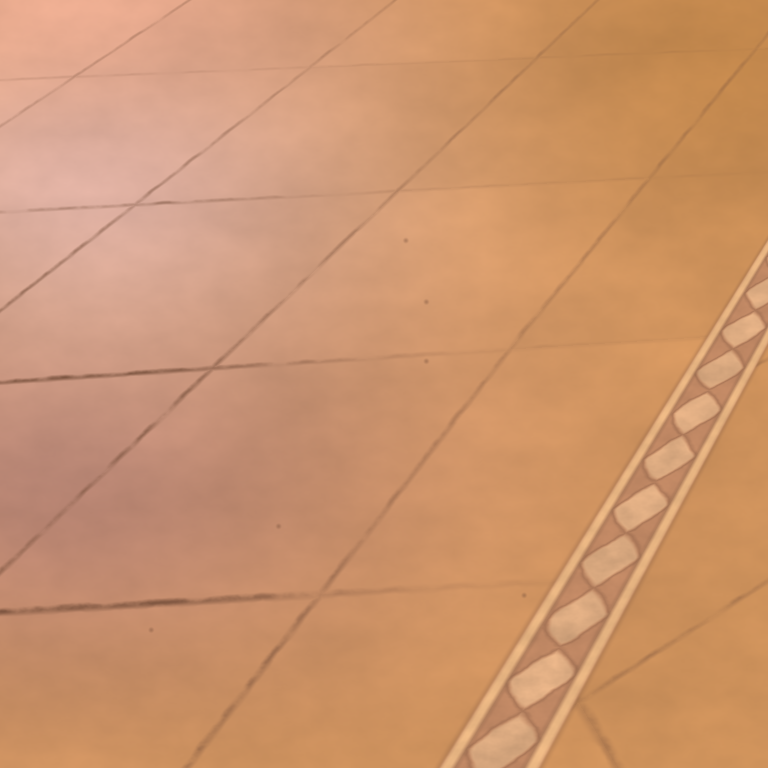
Reproduce this texture procedurally as a WebGL 1 fragment shader.

```glsl
precision highp float;

// Worn terracotta floor seen at a slant, crossed by a border of pale diamonds.
// A projective map takes canvas points to tile units; joints, rails and stones
// are distances in those units, tinted by soft light and gradient noise.

uniform vec2 u_resolution;

// Floor projection, canvas units with y pointing down
const vec2 FLOOR_ORIGIN = vec2(0.518, 0.249);
const vec2 FLOOR_ACROSS = vec2(0.346, -0.012);
const vec2 FLOOR_ALONG = vec2(-0.280, 0.163);
const vec2 FLOOR_DEPTH = vec2(0.0214, -0.141);

// Sizes in tile units
const float JOINT_WIDTH = 0.016;
const float TILE_DRIFT = 0.032;                // uneven laying of the near tiles
const vec2 BORDER_LEFT = vec2(1.665, 0.033);   // offset, drift along the floor
const vec2 BORDER_WIDTH = vec2(0.217, 0.022);
const float STONE_STEP = 0.2045;
const float STONE_PHASE = 0.777;
const vec2 STONE_HALF = vec2(0.35, 0.50);
const vec2 DIAGONAL_OFFSET = vec2(4.53, 0.47); // joints of the turned tiles

const vec3 TAN = vec3(0.820, 0.580, 0.360);
const vec3 OCHRE = vec3(0.765, 0.530, 0.290);
const vec3 PINK = vec3(0.870, 0.690, 0.635);
const vec3 ROSE = vec3(0.720, 0.515, 0.450);
const vec3 PEACH = vec3(0.910, 0.665, 0.570);
const vec3 JOINT = vec3(0.460, 0.310, 0.230);
const vec3 BORDER_CLAY = vec3(0.750, 0.530, 0.390);
const vec3 STONE = vec3(0.870, 0.675, 0.510);
const vec3 RAIL = vec3(0.910, 0.710, 0.510);

float hash(vec2 p) {
  return fract(sin(dot(p, vec2(127.1, 311.7))) * 43758.55);
}

float corner(vec2 cell, vec2 offset) {
  float angle = 6.2832 * hash(cell);
  return dot(vec2(cos(angle), sin(angle)), offset);
}

float gradientNoise(vec2 p) {
  vec2 i = floor(p), f = fract(p), e = vec2(1.0, 0.0);
  vec2 u = f * f * f * (f * (f * 6.0 - 15.0) + 10.0);
  return mix(mix(corner(i, f), corner(i + e, f - e), u.x),
             mix(corner(i + e.yx, f - e.yx), corner(i + 1.0, f - 1.0), u.x), u.y);
}

float fbm(vec2 p) {
  float sum = 0.0, amp = 0.6;
  for (int i = 0; i < 4; i++) {
    sum += amp * gradientNoise(p);
    p = p * 2.03 + 7.3;
    amp *= 0.5;
  }
  return sum;
}

// Solves the projection for (across, along) tile coordinates
vec2 toFloor(vec2 p) {
  vec2 a = FLOOR_ACROSS - FLOOR_DEPTH.x * p;
  vec2 b = FLOOR_ALONG - FLOOR_DEPTH.y * p;
  vec2 r = p - FLOOR_ORIGIN;
  return vec2(r.x * b.y - b.x * r.y, a.x * r.y - r.x * a.y) / (a.x * b.y - b.x * a.y);
}

float glow(vec2 p, vec2 center, vec2 radius) {
  vec2 d = (p - center) / radius;
  return exp(-dot(d, d));
}

float band(float x, float halfWidth, float soft) {
  return 1.0 - smoothstep(halfWidth - soft, halfWidth + soft, abs(x));
}

vec2 joints(vec2 t, float soft) {
  vec2 d = abs(fract(t + 0.5) - 0.5);
  return 1.0 - smoothstep(vec2(0.0), vec2(JOINT_WIDTH + soft), d);
}

// Border: s runs 0 to 1 between its outer edges
vec3 borderColor(float s, float along, float grain, float soft) {
  float row = along / STONE_STEP - STONE_PHASE + 0.5;
  float worn = hash(vec2(floor(row), 3.0));
  vec2 q = abs(vec2(s - 0.5, fract(row) - 0.5)) / STONE_HALF;
  float edge = pow(dot(pow(q, vec2(1.2)), vec2(1.0)), 0.833) - 0.92 + 0.2 * grain;
  vec3 col = BORDER_CLAY * (1.0 + 0.1 * grain);
  col = mix(col, JOINT, 0.3 * band(edge - 0.07, 0.05, 0.08 + soft));
  vec3 stone = STONE * (0.97 + 0.05 * worn + 0.16 * grain);
  col = mix(col, stone, 1.0 - smoothstep(-0.12 - soft, 0.05 + soft, edge));
  float fromEdge = min(s, 1.0 - s);
  col = mix(col, RAIL * (1.0 + 0.1 * grain), band(fromEdge - 0.075, 0.065, 0.035 + soft));
  return mix(col, JOINT, 0.42 * band(fromEdge - 0.155, 0.015, 0.035 + soft));
}

void main() {
  vec2 p = gl_FragCoord.xy / u_resolution;
  p.y = 1.0 - p.y;
  float soft = 3.0 / min(u_resolution.x, u_resolution.y);
  vec2 t = toFloor(p);
  float cloud = fbm(p * vec2(4.0, 7.0) + 2.0);
  float grain = fbm(p * vec2(26.0, 38.0));

  // Broad light: tan at right, pink sheen at left
  vec3 col = mix(TAN, OCHRE, 0.85 * glow(p, vec2(0.95, 0.06), vec2(0.38, 0.22)));
  col = mix(col, ROSE, 0.95 * glow(p, vec2(0.04, 0.63), vec2(0.52, 0.28)));
  col = mix(col, PINK, glow(p, vec2(0.10, 0.24), vec2(0.42, 0.26)));
  col = mix(col, PEACH, 0.8 * glow(p, vec2(0.10, 0.0), vec2(0.38, 0.14)));

  // Tile tint, mottling and sparse specks
  float s = (t.x - BORDER_LEFT.x - BORDER_LEFT.y * t.y) / (BORDER_WIDTH.x + BORDER_WIDTH.y * t.y);
  float beyond = step(0.5, s);
  vec2 turned = (vec2(t.x + t.y, t.y - t.x) - DIAGONAL_OFFSET) * 0.7071;
  vec2 laid = t - TILE_DRIFT * max(t.x, 0.0) * max(t.y - 0.9, 0.0);
  vec2 tile = mix(laid, turned, beyond);
  col *= 1.0 + 0.035 * (hash(floor(tile) + 5.0) - 0.5) + 0.11 * cloud + 0.035 * grain;
  vec2 speckCell = floor(p * 24.0);
  vec2 speckAt = 0.25 + 0.5 * vec2(hash(speckCell + 9.0), hash(speckCell + 17.0));
  float speck = step(0.99, hash(speckCell)) * band(length(fract(p * 24.0) - speckAt), 0.06, 0.06);
  col = mix(col, JOINT, 0.4 * speck);

  // Joints fade toward the right and the far side, and break where worn
  float near = smoothstep(0.0, 0.5, p.y);
  float left = 1.0 - smoothstep(0.15, 0.62, p.x);
  vec2 strength = vec2(0.24 + 0.22 * near * left, 0.09 + 0.55 * near * left);
  strength = mix(strength, vec2(0.28), beyond) * clamp(0.9 + 1.8 * grain + 0.8 * cloud, 0.2, 1.4);
  vec2 line = joints(tile + 0.012 * grain, soft) * strength;
  col = mix(col, JOINT, max(line.x, line.y));

  // Border with a thin shadow along both sides
  float side = abs(s - 0.5) - 0.5;
  col = mix(col, JOINT, 0.3 * band(side, 0.03, 0.05));
  float inside = 1.0 - smoothstep(-6.0 * soft, 6.0 * soft, side);
  col = mix(col, borderColor(s, t.y, grain, 3.0 * soft), inside);
  gl_FragColor = vec4(col, 1.0);
}
```
